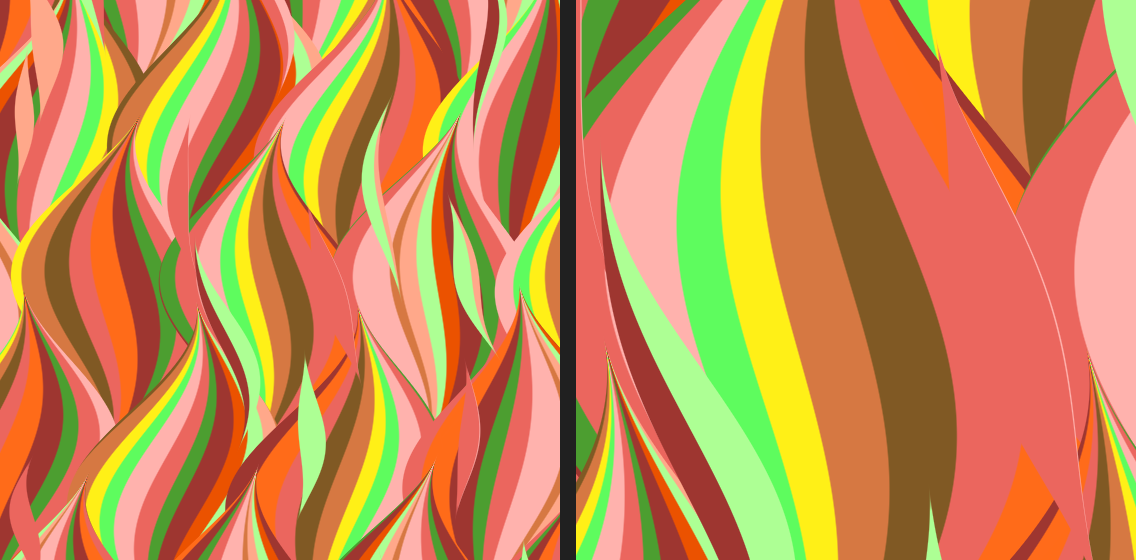
Left, the full canvas; right, a detail of the centre.
Write a WebGL 2 fragment shader that draws this pattern.

```glsl
#version 300 es
precision highp float;
// Flowing striped locks: pointed, overlapping leaves on a staggered lattice
// share one wavy sway. Each shows a hashed part of a cyclic stripe sequence
// that narrows into its tips; thin two-tone wisps lie on top.

uniform vec2 u_resolution;
out vec4 fragColor;

const float PI = 3.14159265;
const vec2 LOCK_STEP = vec2(0.295, 0.31);    // lattice spacing
const vec2 LOCK_JITTER = vec2(0.035, 0.05);  // scatter of the centres
const float LOCK_OVERLAP = 1.25;             // width beyond exact tiling
const float LOCK_BEND = 0.025;               // own curve of each lock
const float STRIPE_SPAN = 0.26;              // half the sequence part per lock
const float STRIPE_TWIST = 0.22;             // stripes running into the edge
const float SWAY = 0.034;
const float SHEAR = 0.10;
const vec2 WISP_STEP = vec2(0.23, 0.29);
const float WISP_SHARE = 0.62;
const float WISP_WIDTH = 0.024;

const int PINK = 0, CORAL = 1, GREEN = 2, MAROON = 3, ORANGE = 4, RUST = 5,
          BROWN = 6, TAN = 7, YELLOW = 8, LIME = 9, MINT = 10, PEACH = 11;
const vec3 PALETTE[12] = vec3[12](
    vec3(1.00, 0.70, 0.68), vec3(0.92, 0.40, 0.37), vec3(0.30, 0.62, 0.19),
    vec3(0.62, 0.21, 0.19), vec3(1.00, 0.42, 0.10), vec3(0.92, 0.32, 0.00),
    vec3(0.50, 0.35, 0.14), vec3(0.84, 0.47, 0.26), vec3(1.00, 0.94, 0.09),
    vec3(0.37, 0.99, 0.37), vec3(0.68, 1.00, 0.58), vec3(1.00, 0.66, 0.54));

// Cyclic stripe sequence; the widths add up to one.
const int STRIPES = 18;
const int STRIPE_COLOUR[18] = int[18](
    PINK, CORAL, GREEN, MAROON, ORANGE, CORAL, BROWN, TAN, YELLOW,
    LIME, PINK, CORAL, GREEN, MAROON, RUST, MINT, PEACH, TAN);
const float STRIPE_WIDTH[18] = float[18](
    0.095, 0.060, 0.045, 0.070, 0.075, 0.060, 0.065, 0.060, 0.042,
    0.042, 0.065, 0.055, 0.040, 0.065, 0.045, 0.045, 0.045, 0.026);
const int WISP_COLOUR[6] = int[6](MINT, PEACH, MINT, CORAL, PINK, MAROON);

// Integer hash: four values in 0..1 for a cell and a layer.
vec4 hash4(ivec2 cell, int layer) {
    uvec4 v = uvec4(cell.x + 512, cell.y + 512, layer, cell.x + cell.y * 7 + 4096);
    v = v * 1664525u + 1013904223u;
    for (int i = 0; i < 2; i++) {
        v += v.yzxy * v.wxyz;
        v ^= v >> 16u;
    }
    return vec4(v & 0xffffu) / 65535.0;
}

// Half width of a leaf, zero with a long cusp at t = -1 and t = 1.
float leafWidth(float t) {
    return 0.5 + 0.5 * cos(PI * clamp(t, -1.0, 1.0));
}

float leafCover(float dx, float halfWidth, float px) {
    return clamp((halfWidth - abs(dx)) / px + 0.5, 0.0, 1.0)
         * clamp(halfWidth / px, 0.0, 1.0);
}

float sway(float y) {
    return SHEAR * y + SWAY * sin(PI * (y / LOCK_STEP.y - 0.5));
}

vec3 stripeColour(float s, float blur) {
    s = fract(s);
    vec3 colour = PALETTE[STRIPE_COLOUR[STRIPES - 1]];
    float edge = 0.0;
    for (int i = 0; i <= STRIPES; i++) {
        int k = i % STRIPES;
        colour = mix(colour, PALETTE[STRIPE_COLOUR[k]],
                     clamp((s - edge) / blur + 0.5, 0.0, 1.0));
        edge += STRIPE_WIDTH[k];
    }
    return colour;
}

// Broad locks, painted from the upper rows down.
vec3 paintLocks(vec3 colour, vec2 p, float px) {
    int row0 = int(floor(p.y / LOCK_STEP.y));
    for (int j = 2; j >= -2; j--) {
        int row = row0 + j;
        float offset = 0.5 * float(row & 1);
        int col0 = int(floor(p.x / LOCK_STEP.x - offset));
        for (int i = -1; i <= 2; i++) {
            ivec2 cell = ivec2(col0 + i, row);
            vec4 h = hash4(cell, 1), g = hash4(cell, 2);
            vec2 centre = (vec2(cell) + vec2(offset, 0.5)) * LOCK_STEP
                        + (h.xy - 0.5) * LOCK_JITTER;
            float t = (p.y - centre.y) / (LOCK_STEP.y * 1.06);
            float halfWidth = 0.5 * LOCK_STEP.x * LOCK_OVERLAP * leafWidth(t);
            float dx = p.x - centre.x - LOCK_BEND * (g.x - 0.5) * sin(PI * t);
            float cover = leafCover(dx, halfWidth, px);
            if (cover <= 0.0) continue;
            float u = dx / max(halfWidth, px) + STRIPE_TWIST * (g.y - 0.5) * 2.0 * t;
            float s = h.z + (h.w < 0.5 ? -1.0 : 1.0) * STRIPE_SPAN * u;
            float blur = clamp(1.3 * STRIPE_SPAN * px / max(halfWidth, px), 0.001, 0.06);
            colour = mix(colour, stripeColour(s, blur), cover);
        }
    }
    return colour;
}

// Slender wisps, some split lengthwise into two tones.
vec3 paintWisps(vec3 colour, vec2 p, float px) {
    ivec2 base = ivec2(floor(p / WISP_STEP));
    for (int n = 0; n < 9; n++) {
        ivec2 cell = base + ivec2(n % 3 - 1, 1 - n / 3);
        vec4 h = hash4(cell, 3), g = hash4(cell, 4);
        if (h.z > WISP_SHARE) continue;
        vec2 centre = (vec2(cell) + 0.15 + 0.7 * h.xy) * WISP_STEP;
        float t = (p.y - centre.y) / mix(0.13, 0.21, h.w);
        float halfWidth = WISP_WIDTH * mix(0.7, 1.2, g.x) * leafWidth(t);
        float dx = p.x - centre.x - 0.035 * (g.y - 0.5) * sin(PI * t) + 0.035 * t;
        int tone = int(g.z * 5.99);
        float second = clamp((dx - halfWidth * (g.w * 1.6 - 0.3)) / px + 0.5, 0.0, 1.0);
        vec3 wisp = mix(PALETTE[WISP_COLOUR[tone]],
                        PALETTE[WISP_COLOUR[(tone + 1) % 6]], second);
        colour = mix(colour, wisp, leafCover(dx, halfWidth, px));
    }
    return colour;
}

void main() {
    vec2 p = gl_FragCoord.xy / u_resolution.y;
    float px = 1.2 / u_resolution.y;
    p.x -= sway(p.y);
    vec3 colour = paintLocks(PALETTE[CORAL], p, px);
    fragColor = vec4(paintWisps(colour, p, px), 1.0);
}
```
